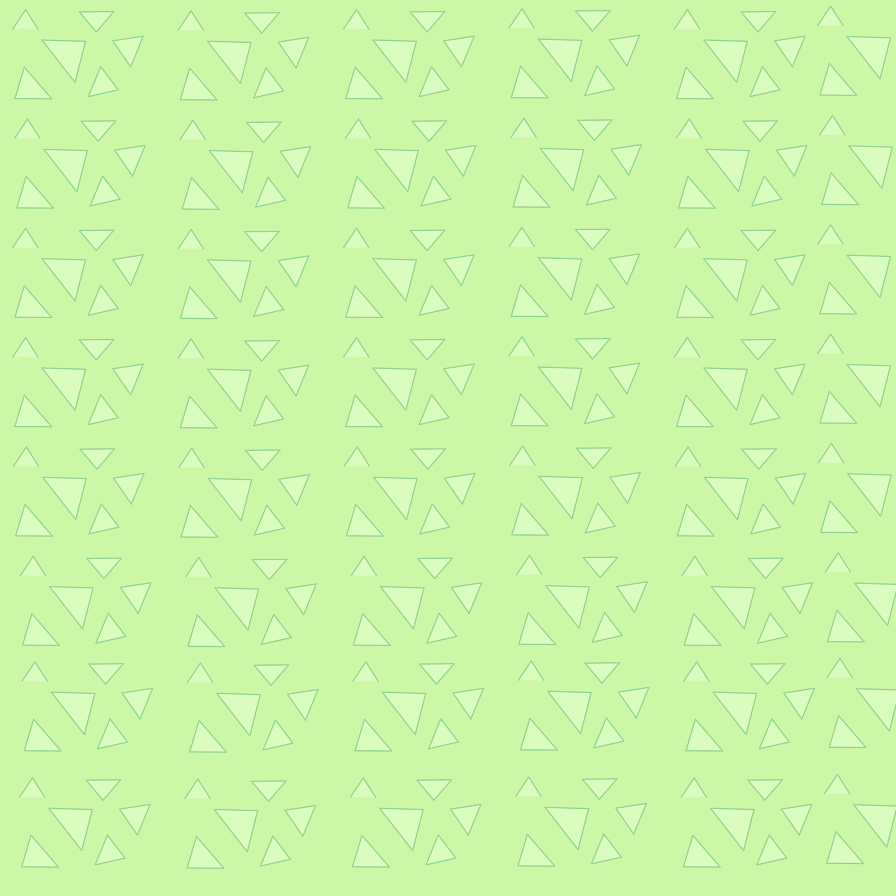
A three.js fragment shader for this pattern:

```glsl
// Pale outlined triangles on light green: a motif of six, repeated in six
// columns and eight rows. Each row and column is nudged slightly off the grid,
// and the last column is pulled left and holds only half of the motif.

varying vec2 vUv;

const float CANVAS = 768.0;              // design units across the canvas
const vec2 PITCH = vec2(141.8, 93.7);    // spacing of the motifs
const float LAST_COLUMN_START = 695.0;
const float LINE_REACH = 1.05;           // soft half-width of an outline
const float EDGE_BLUR = 0.7;

const vec3 GROUND = vec3(0.80, 0.97, 0.65);
const vec3 FILL = vec3(0.86, 0.99, 0.75);
const vec3 OUTLINE = vec3(0.57, 0.82, 0.56);

// 1 where two whole numbers are equal, else 0
float isIndex(float value, float index) {
  return 1.0 - step(0.5, abs(value - index));
}

vec2 rowNudge(float row) {
  return vec2(1.6, 0.0) * isIndex(row, 1.0)
       + vec2(0.6, 0.0) * isIndex(row, 4.0)
       + vec2(6.5, 0.0) * isIndex(row, 5.0)
       + vec2(8.0, -3.2) * isIndex(row, 6.0)
       + vec2(5.8, 2.6) * isIndex(row, 7.0);
}

vec2 columnNudge(float column) {
  return vec2(0.0, 1.0) * isIndex(column, 1.0)
       + vec2(0.0, -0.8) * isIndex(column, 3.0)
       + vec2(-19.0, -3.0) * isIndex(column, 5.0);
}

float cross2(vec2 a, vec2 b) {
  return a.x * b.y - a.y * b.x;
}

// Signed distance to the infinite line through a and b
float sideDistance(vec2 p, vec2 a, vec2 b) {
  return cross2(normalize(b - a), p - a);
}

float strokeSegment(vec2 p, vec2 a, vec2 b) {
  vec2 ab = b - a;
  float along = clamp(dot(p - a, ab) / dot(ab, ab), 0.0, 1.0);
  return 1.0 - smoothstep(0.0, LINE_REACH, length(p - a - ab * along));
}

// Paints triangle abc; baseInk is the strength of the outline from b to c
vec3 paintTriangle(vec3 color, vec2 p, vec2 a, vec2 b, vec2 c, float baseInk) {
  float winding = sign(cross2(b - a, c - a));
  float inside = min(winding * sideDistance(p, a, b),
                 min(winding * sideDistance(p, b, c),
                     winding * sideDistance(p, c, a)));
  float sides = max(strokeSegment(p, a, b), strokeSegment(p, c, a));
  float ink = max(sides, baseInk * strokeSegment(p, b, c));
  color = mix(color, FILL, smoothstep(-EDGE_BLUR, EDGE_BLUR, inside));
  return mix(color, OUTLINE, ink);
}

// One motif, with p measured right and down from its top left corner
vec3 paintMotif(vec3 color, vec2 p, bool whole) {
  color = paintTriangle(color, p, vec2(22.0, 8.3), vec2(11.0, 24.8), vec2(32.5, 24.8), 0.0);
  color = paintTriangle(color, p, vec2(64.3, 70.6), vec2(36.0, 34.3), vec2(73.3, 35.4), 1.0);
  color = paintTriangle(color, p, vec2(20.8, 57.5), vec2(12.8, 84.5), vec2(44.3, 84.7), 1.0);
  if (whole) {
    color = paintTriangle(color, p, vec2(82.5, 27.4), vec2(68.0, 10.2), vec2(97.6, 9.9), 1.0);
    color = paintTriangle(color, p, vec2(112.0, 57.3), vec2(96.7, 35.0), vec2(122.8, 31.0), 1.0);
    color = paintTriangle(color, p, vec2(86.3, 57.2), vec2(75.7, 82.8), vec2(101.3, 77.0), 1.0);
  }
  return color;
}

void main() {
  vec2 p = CANVAS * vec2(vUv.x, 1.0 - vUv.y);

  // Find the motif's row, then its column in the shifted row
  float row = clamp(floor(p.y / PITCH.y), 0.0, 7.0);
  p -= rowNudge(row);
  float column = clamp(floor(p.x / PITCH.x), 0.0, 4.0);
  column += step(LAST_COLUMN_START, p.x);

  vec2 local = p - PITCH * vec2(column, row) - columnNudge(column);
  gl_FragColor = vec4(paintMotif(GROUND, local, column < 4.5), 1.0);
}
```
